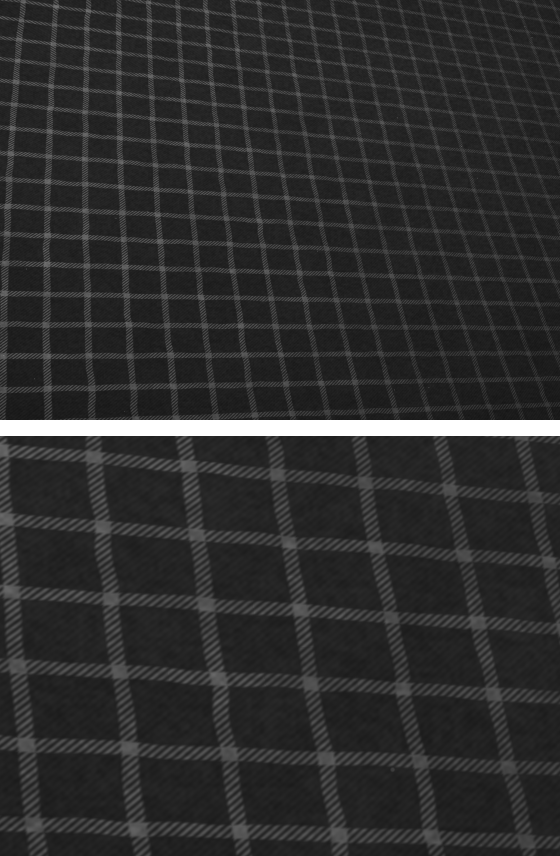
Top: the whole. Bottom: its middle third, enlarged.
Reproduce this texture procedurally as a Shadertoy shader.

```glsl
float hash(vec2 p) {
    vec3 q = fract(vec3(p.xyx) * 0.1031);
    q += dot(q, q.yzx + 33.33);
    return fract((q.x + q.y) * q.z);
}

float noise(vec2 p) {
    vec2 i = floor(p), f = fract(p);
    f = f * f * (3.0 - 2.0 * f);
    return mix(mix(hash(i), hash(i + vec2(1, 0)), f.x),
               mix(hash(i + vec2(0, 1)), hash(i + vec2(1, 1)), f.x), f.y);
}

// Canvas position (width 1, y down) to check coordinates; lines lie on integers
vec2 clothCoords(vec2 p) {
    float dx = p.x - 0.154;
    float s = (p.y - 0.150 * dx) / (1.0 - 0.246 * dx) - 0.0195;
    float row = s < 0.0 ? s / 0.0317 : sqrt(1139.0 * s + 326.5) - 18.07;

    float bend = 0.1576 - 0.037 * p.y + 0.0637 * p.y * p.y;
    float d = p.x - bend;
    float column = d / (0.056 + 0.029 * p.y - 0.0178 * d);
    return vec2(column, row);
}

// Coverage of a stripe centred on every integer
float stripe(float x, float halfWidth, float blur) {
    float d = abs(fract(x + 0.5) - 0.5);
    return 1.0 - smoothstep(halfWidth - blur, halfWidth + blur, d);
}

void mainImage(out vec4 fragColor, in vec2 fragCoord) {
    vec2 uv = fragCoord / iResolution.xy;
    vec2 p = vec2(uv.x, 0.75 * (1.0 - uv.y));
    vec2 cloth = clothCoords(p);
    vec2 blur = max(fwidth(cloth) * 0.7, vec2(0.025));

    // Slightly uneven weave
    vec2 wobble = vec2(noise(cloth * 2.3), noise(cloth * 2.3 + 40.0)) - 0.5;
    vec2 woven = cloth + 0.045 * wobble;
    float warp = stripe(woven.x, 0.082, blur.x);
    float weft = stripe(woven.y, 0.088, blur.y);

    // Diagonal twill strokes, fading out where they become too fine
    float phase = (cloth.x + cloth.y) * 11.0;
    float detail = 1.0 - smoothstep(0.35, 1.0, fwidth(phase) * 0.6);
    float twill = 0.5 + 0.5 * detail * sin(6.2832 * phase);

    // Light falls off to the right and into the lower corners
    float contrast = mix(1.05, 0.50, smoothstep(0.15, 1.0, uv.x));
    contrast *= mix(0.85, 1.0, smoothstep(0.0, 0.3, uv.y));
    float ground = 0.122 + 0.022 * smoothstep(0.0, 0.9, uv.y);
    ground -= 0.02 * smoothstep(0.35, 0.85, length(uv - vec2(0.45, 0.55)));

    // Pale yarns, each repeat a little different, solid at the crossings
    float yarn = 0.9 + 0.2 * hash(floor(cloth + 0.5) + 71.0);
    float strokes = max(warp, weft) * mix(0.035, 0.185, twill);
    float shade = ground + contrast * yarn * mix(strokes, 0.225, warp * weft);

    // Fibre grain, soft wear and a few specks of lint
    float grain = noise(p * 380.0) + noise(p * vec2(160.0, 260.0) + 9.0) - 1.0;
    float wear = noise(p * 22.0) - 0.5;
    shade *= 1.0 + 0.17 * grain + 0.09 * wear;
    shade += 0.012 * (twill - 0.5);

    vec2 cell = floor(p * 70.0);
    vec2 spot = 0.25 + 0.5 * vec2(hash(cell + 3.0), hash(cell + 8.0));
    float lint = 1.0 - smoothstep(0.04, 0.13, length(fract(p * 70.0) - spot));
    shade += 0.10 * lint * step(0.993, hash(cell + 17.0));

    fragColor = vec4(vec3(clamp(shade, 0.0, 1.0)), 1.0);
}
```
